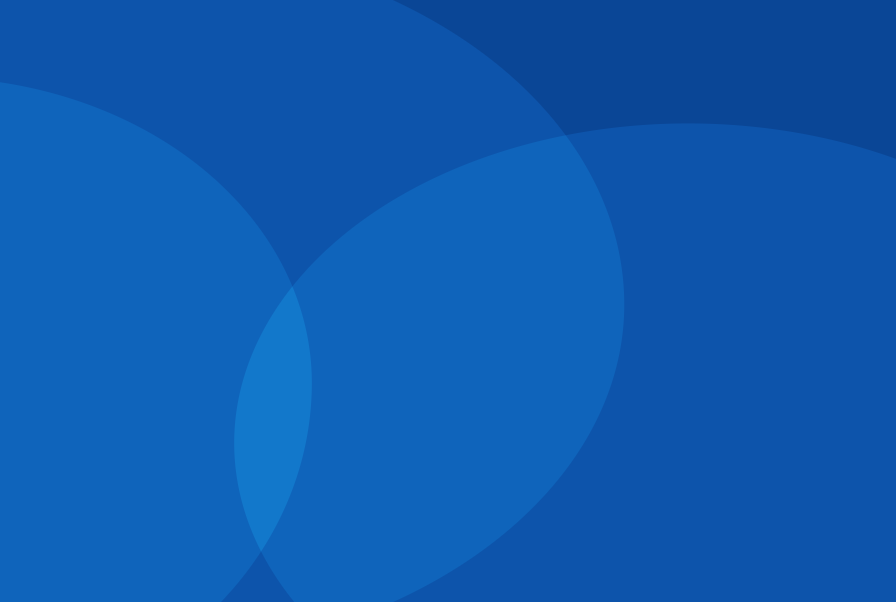
Write a Shadertoy shader that draws this background.

```glsl
// Three huge translucent ovals overlapping on a deep blue ground.

// Oval centres, in units of canvas height
#define LEFT_CENTRE   vec2(-0.116, 0.364)
#define MIDDLE_CENTRE vec2(0.194, 0.494)
#define RIGHT_CENTRE  vec2(1.143, 0.264)

// Oval radii: sideways, upward, downward
#define LEFT_RADII    vec3(0.634, 0.508, 0.562)
#define MIDDLE_RADII  vec3(0.843, 0.603, 0.589)
#define RIGHT_RADII   vec3(0.754, 0.531, 0.531)

// Colour for each number of stacked ovals
#define GROUND_BLUE   vec3(0.039, 0.273, 0.588)
#define SINGLE_BLUE   vec3(0.050, 0.329, 0.669)
#define DOUBLE_BLUE   vec3(0.057, 0.392, 0.733)
#define TRIPLE_BLUE   vec3(0.070, 0.470, 0.796)

// Approximate signed distance to an oval, negative inside
float ovalDistance(vec2 p, vec2 centre, vec3 radii) {
    vec2 q = p - centre;
    vec2 r = vec2(radii.x, q.y > 0.0 ? radii.y : radii.z);
    float scaled = length(q / r);
    return scaled * (scaled - 1.0) / max(length(q / (r * r)), 1e-4);
}

// Coverage of an oval with an edge one pixel wide
float ovalCoverage(vec2 p, vec2 centre, vec3 radii) {
    float pixel = 1.0 / iResolution.y;
    return clamp(0.5 - ovalDistance(p, centre, radii) / pixel, 0.0, 1.0);
}

void mainImage(out vec4 fragColor, in vec2 fragCoord) {
    vec2 p = fragCoord / iResolution.y;

    // Count the ovals lying over this point
    float depth = ovalCoverage(p, LEFT_CENTRE, LEFT_RADII)
                + ovalCoverage(p, MIDDLE_CENTRE, MIDDLE_RADII)
                + ovalCoverage(p, RIGHT_CENTRE, RIGHT_RADII);

    // Each further layer brightens the blue
    vec3 colour = mix(GROUND_BLUE, SINGLE_BLUE, clamp(depth, 0.0, 1.0));
    colour = mix(colour, DOUBLE_BLUE, clamp(depth - 1.0, 0.0, 1.0));
    colour = mix(colour, TRIPLE_BLUE, clamp(depth - 2.0, 0.0, 1.0));

    fragColor = vec4(colour, 1.0);
}
```
